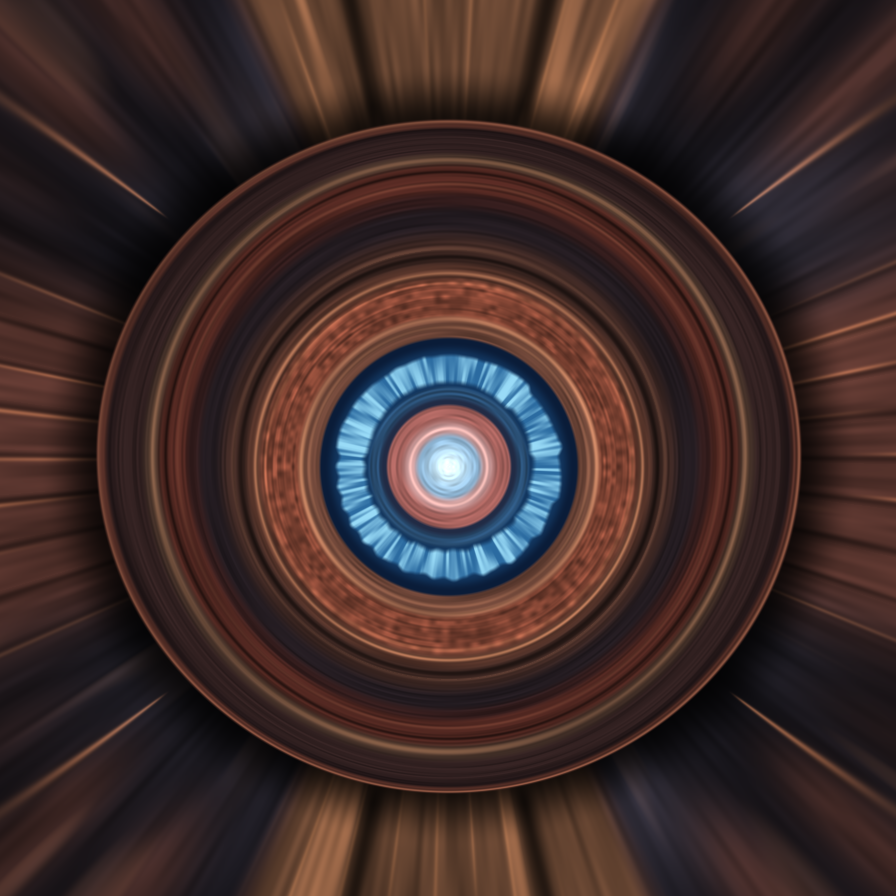
A WebGL 1 fragment shader for this background:

```glsl
precision highp float;
// Glowing blue core inside nested bronze rings, surrounded by radiating wooden planks.
uniform vec2 u_resolution;

const float TAU = 6.28319;

float hash(vec2 p) {
  p = fract(p * vec2(0.1031, 0.1137));
  p += dot(p, p.yx + 33.33);
  return fract((p.x + p.y) * p.x * 97.3);
}

// Value noise whose x axis wraps after "period" cells, so it closes around a circle.
float ringNoise(float turn, float period, float y) {
  vec2 p = vec2(turn * period, y);
  vec2 i = floor(p), f = fract(p);
  f = f * f * (3.0 - 2.0 * f);
  float x0 = mod(i.x, period), x1 = mod(i.x + 1.0, period);
  return mix(mix(hash(vec2(x0, i.y)), hash(vec2(x1, i.y)), f.x),
             mix(hash(vec2(x0, i.y + 1.0)), hash(vec2(x1, i.y + 1.0)), f.x), f.y);
}

float disc(float r, float radius, float soft) {
  return 1.0 - smoothstep(radius - soft, radius + soft, r);
}

float glow(float x, float center, float width) {
  float d = (x - center) / width;
  return exp(-d * d);
}

vec3 planks(vec2 p, float r, float turn) {
  float a = atan(abs(p.y), abs(p.x));
  float grain = ringNoise(turn, 420.0, r * 9.0);
  float streak = ringNoise(turn, 130.0, r * 3.0);
  float broad = ringNoise(turn, 44.0, r * 1.5);

  // Wood at the sides and at top and bottom, slate shadow on the diagonals
  float side = 1.0 - smoothstep(0.28, 0.54, a);
  float upright = smoothstep(1.10, 1.18, a);
  float corner = 0.75 * glow(a, 0.74, 0.06) + 0.7 * glow(a, 0.95, 0.07) + 0.3 * glow(a, 0.56, 0.06);
  corner *= smoothstep(0.43, 0.60, r);
  vec3 slate = mix(vec3(0.07, 0.065, 0.085), vec3(0.17, 0.16, 0.20), broad * glow(r, 0.46, 0.12));
  vec3 wood = mix(vec3(0.32, 0.19, 0.165), vec3(0.37, 0.25, 0.18), upright);
  vec3 col = mix(slate, wood, clamp(side + upright + corner, 0.0, 1.0));
  col *= 0.55 + 0.35 * grain + 0.35 * streak + 0.25 * broad;

  // Gaps between planks and lit plank edges
  col *= 1.0 - 0.65 * glow(a, 1.357, 0.025) * smoothstep(0.38, 0.42, r);
  float cell = fract(turn * 62.0 + 0.25 * broad);
  col *= 1.0 - 0.35 * side * glow(cell, 0.12, 0.08);
  float edge = glow(cell, 0.22, 0.05) * (side + 0.4 * upright) * smoothstep(0.3, 0.7, streak);
  col += vec3(0.30, 0.19, 0.11) * edge;
  col += vec3(0.25, 0.16, 0.10) * smoothstep(0.72, 0.95, streak) * (0.35 + 0.3 * upright);

  // Gold splinters pointing inward on each diagonal
  float reach = smoothstep(0.415, 0.44, r) * (1.0 - 0.7 * smoothstep(0.48, 0.66, r));
  float spike = glow(a, 0.70 - 0.12 * (r - 0.42), 0.003 + 0.035 * max(r - 0.42, 0.0));
  col += vec3(0.46, 0.28, 0.17) * spike * reach;

  // Shadow cast by the rim
  return col * mix(0.22, 1.0, smoothstep(0.388, 0.46, r));
}

vec3 bronze(vec3 col, float r, float turn) {
  float brush = ringNoise(turn, 14.0, r * 420.0);
  float fleck = ringNoise(turn, 150.0, r * 190.0);
  vec3 m = vec3(0.32, 0.175, 0.145);
  m = mix(m, vec3(0.13, 0.085, 0.09), disc(r, 0.383, 0.003));
  m = mix(m, vec3(0.19, 0.125, 0.125), disc(r, 0.374, 0.006));
  m = mix(m, vec3(0.25, 0.18, 0.15), disc(r, 0.341, 0.004));
  m = mix(m, vec3(0.31, 0.15, 0.125), disc(r, 0.324, 0.004));
  m = mix(m, vec3(0.20, 0.11, 0.11), disc(r, 0.293, 0.004));
  m = mix(m, vec3(0.135, 0.105, 0.125), disc(r, 0.279, 0.006));
  m = mix(m, vec3(0.25, 0.16, 0.14), disc(r, 0.254, 0.010));
  m = mix(m, vec3(0.33, 0.20, 0.16), disc(r, 0.226, 0.004));
  m = mix(m, vec3(0.50, 0.265, 0.20), disc(r, 0.209, 0.005));
  m = mix(m, vec3(0.41, 0.26, 0.21), disc(r, 0.168, 0.003));
  m *= 0.78 + 0.40 * brush;
  m *= 1.0 + (fleck - 0.5) * 0.5 * disc(abs(r - 0.19), 0.02, 0.004);

  // Polished highlights, uneven around the circle
  float shine = 0.6 + 0.55 * ringNoise(turn, 9.0, floor(r * 25.0));
  vec3 gold = vec3(0.36, 0.25, 0.17) * shine;
  m += gold * (0.55 * glow(r, 0.391, 0.002) + 0.75 * glow(r, 0.331, 0.0035));
  m += gold * (0.25 * glow(r, 0.303, 0.002) + 0.3 * glow(r, 0.241, 0.002));
  m += gold * (1.0 * glow(r, 0.216, 0.0022) + 0.4 * glow(r, 0.205, 0.002));
  m += gold * (1.0 * glow(r, 0.165, 0.0028) + 0.4 * glow(r, 0.156, 0.002));
  m *= 1.0 - 0.5 * (glow(r, 0.316, 0.002) + glow(r, 0.233, 0.003));
  return mix(col, m, disc(r, 0.393, 0.002));
}

vec3 core(vec3 col, float r, float turn) {
  float brush = ringNoise(turn, 10.0, r * 380.0);
  float fiber = ringNoise(turn, 210.0, r * 22.0);
  float tuft = ringNoise(turn, 70.0, 3.0);
  vec3 c = mix(vec3(0.04, 0.11, 0.22), vec3(0.07, 0.21, 0.37), disc(r, 0.131, 0.008));

  // Band of bright fibers
  float band = disc(r, 0.122 + 0.006 * tuft, 0.003) * (1.0 - disc(r, 0.096 - 0.004 * tuft, 0.004));
  vec3 lit = mix(vec3(0.17, 0.42, 0.63), vec3(0.60, 0.86, 0.97), smoothstep(0.2, 0.85, fiber * 0.7 + tuft * 0.3));
  c = mix(c, lit, band);

  // Inner blue groove, rose dish and white-hot center
  c = mix(c, vec3(0.17, 0.32, 0.47) * (0.75 + 0.45 * brush), disc(r, 0.089, 0.003));
  c = mix(c, vec3(0.13, 0.17, 0.27), disc(r, 0.077, 0.004));
  c = mix(c, vec3(0.66, 0.39, 0.37) * (0.8 + 0.35 * brush), disc(r, 0.069, 0.002));
  c = mix(c, vec3(0.78, 0.60, 0.60) * (0.88 + 0.2 * brush), disc(r, 0.050, 0.006));
  c = mix(c, vec3(0.53, 0.69, 0.82) * (0.85 + 0.3 * brush), disc(r, 0.036, 0.004));
  c += vec3(0.22, 0.17, 0.15) * glow(r, 0.043, 0.002);
  c += vec3(0.45, 0.40, 0.30) * glow(r, 0.0, 0.020);
  return mix(col, c, disc(r, 0.144, 0.002));
}

void main() {
  vec2 uv = gl_FragCoord.xy / u_resolution;
  // The outer rings sit slightly higher and wider than the core
  float reach = length(uv - vec2(0.501, 0.482));
  vec2 p = uv - vec2(0.501, mix(0.479, 0.492, smoothstep(0.21, 0.32, reach)));
  float turn = atan(p.y, p.x) / TAU + 0.5;
  float r = length(p * vec2(1.0, 1.0 + 0.05 * smoothstep(0.33, 0.38, reach)));

  vec3 col = planks(p, r, turn);
  col = bronze(col, r, turn);
  col = core(col, r, turn);
  gl_FragColor = vec4(clamp(col, 0.0, 1.0), 1.0);
}
```
